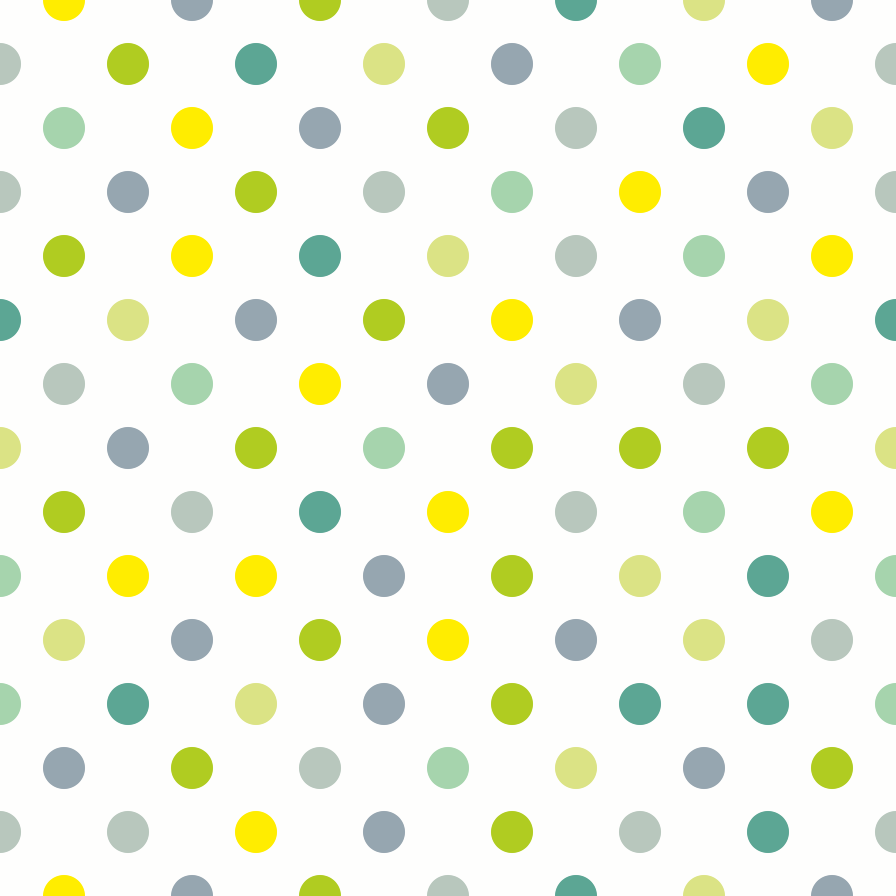
Give the GLSL for this pattern, as a three.js fragment shader.

```glsl
// Staggered polka dots in seven fresh colours on white, tiling seamlessly.
varying vec2 vUv;

const float COLUMNS = 7.0;       // dots across in one row
const float ROWS = 14.0;         // rows up; even, so the stagger wraps
const float RADIUS = 0.164;      // dot radius, in column widths
const float COLUMN_STEP = 0.618; // keeps neighbours in a row apart in colour
const float JITTER = 0.1;        // random variation of that step
const int TRIES = 8;             // redraws to avoid equal diagonal neighbours

const vec3 PAPER  = vec3(0.996, 0.996, 0.992);
const vec3 SLATE  = vec3(0.59, 0.65, 0.69);
const vec3 SAGE   = vec3(0.72, 0.78, 0.74);
const vec3 YELLOW = vec3(1.00, 0.93, 0.00);
const vec3 PALE   = vec3(0.86, 0.89, 0.52);
const vec3 GREEN  = vec3(0.69, 0.80, 0.13);
const vec3 MINT   = vec3(0.65, 0.83, 0.68);
const vec3 TEAL   = vec3(0.36, 0.65, 0.58);

// Cumulative shares of the first six colours; teal takes the rest.
const vec3 SHARES_LOW  = vec3(0.184, 0.357, 0.520);
const vec3 SHARES_HIGH = vec3(0.673, 0.806, 0.918);

float hash(vec2 p) {
  vec3 q = fract(vec3(p.xyx) * 0.1031 + 0.37);
  q += dot(q, q.yzx + 33.33);
  return fract((q.x + q.y) * q.z);
}

// Draws a colour index for a dot; the cell wraps at the tile edges.
float drawIndex(vec2 cell, float attempt) {
  cell = mod(cell, vec2(COLUMNS, ROWS));
  float rowShift = hash(vec2(cell.y, 41.0));
  float jitter = JITTER * hash(cell + 17.0);
  float redraw = attempt * (0.27 + 0.2 * hash(cell + 61.0));
  vec3 u = vec3(fract(COLUMN_STEP * cell.x + rowShift + jitter + redraw));
  return dot(step(SHARES_LOW, u) + step(SHARES_HIGH, u), vec3(1.0));
}

// Even rows draw freely; odd rows redraw until all four diagonals differ.
float dotIndex(vec2 cell) {
  float index = drawIndex(cell, 0.0);
  if (mod(cell.y, 2.0) < 0.5) return index;

  vec4 diagonals = vec4(
    drawIndex(cell + vec2(-1.0, -1.0), 0.0),
    drawIndex(cell + vec2( 0.0, -1.0), 0.0),
    drawIndex(cell + vec2(-1.0,  1.0), 0.0),
    drawIndex(cell + vec2( 0.0,  1.0), 0.0));
  for (int i = 1; i <= TRIES; i++) {
    vec4 gap = abs(diagonals - index);
    if (min(min(gap.x, gap.y), min(gap.z, gap.w)) > 0.5) break;
    index = drawIndex(cell, float(i));
  }
  return index;
}

vec3 palette(float index) {
  if (index < 0.5) return SLATE;
  if (index < 1.5) return SAGE;
  if (index < 2.5) return YELLOW;
  if (index < 3.5) return PALE;
  if (index < 4.5) return GREEN;
  if (index < 5.5) return MINT;
  return TEAL;
}

void main() {
  // Nearest dot: even rows sit half a column to the right.
  vec2 grid = vUv * vec2(COLUMNS, ROWS);
  float row = floor(grid.y + 0.5);
  float stagger = 0.5 * (1.0 - mod(row, 2.0));
  float column = floor(grid.x - stagger + 0.5);

  // Signed distance to the dot edge, in column widths.
  vec2 center = vec2(column + stagger, row);
  vec2 offset = (grid - center) * vec2(1.0, COLUMNS / ROWS);
  float edge = length(offset) - RADIUS;

  // Soft edge about one pixel wide.
  float blur = 0.6 * fwidth(grid.x);
  float coverage = 1.0 - smoothstep(-blur, blur, edge);

  vec3 colour = palette(dotIndex(vec2(column, row)));
  gl_FragColor = vec4(mix(PAPER, colour, coverage), 1.0);
}
```
